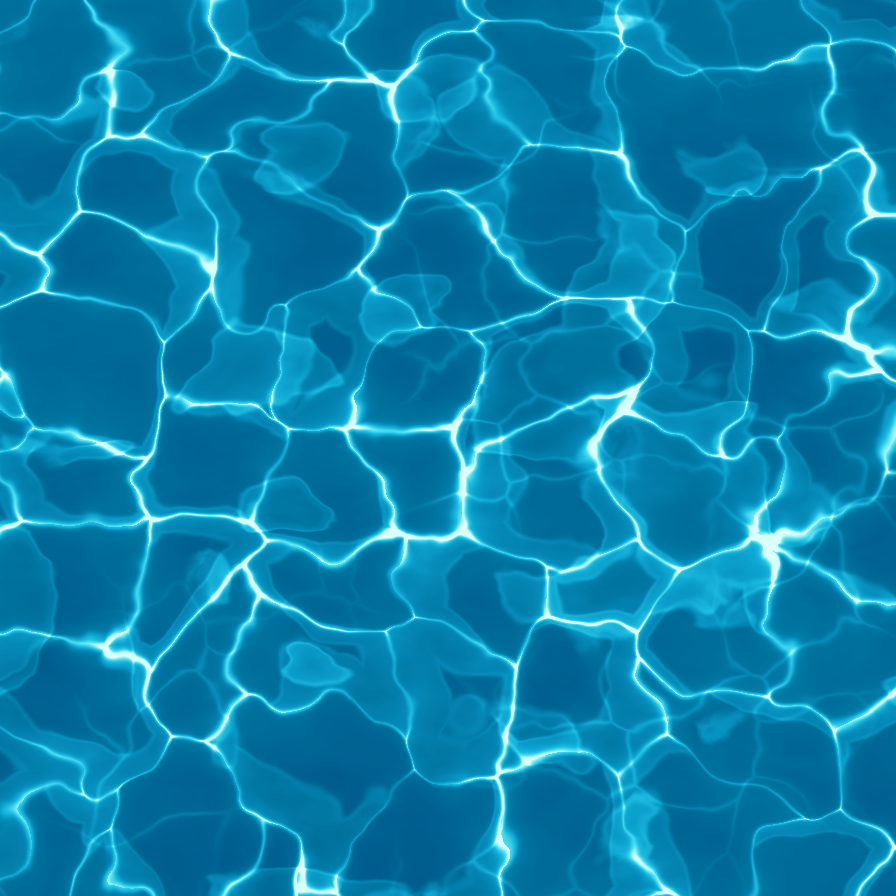
A Shadertoy shader for this texture:

```glsl
const float CELLS = 6.9;          // light cells across the canvas
const float TILT = 0.9;           // extra squeeze of rows toward the top
const float JITTER = 0.88;        // irregularity of the cells
const float CORE_WIDTH = 0.024;   // bright filament, in cells
const float HALO_WIDTH = 0.10;    // soft glow beside a filament
const float BASE_LIGHT = 0.22;    // level of unlit water on the ramp
const float SHEET_LIGHT = 1.05;   // folded sheets of light
const float BLOB_LIGHT = 1.1;     // isolated lenses of light

// Water colours from deep to glint
const vec3 WATER[8] = vec3[8](
    vec3(0.00, 0.29, 0.48), vec3(0.00, 0.37, 0.56),
    vec3(0.00, 0.45, 0.62), vec3(0.02, 0.53, 0.71),
    vec3(0.05, 0.64, 0.81), vec3(0.12, 0.74, 0.88),
    vec3(0.32, 0.88, 0.95), vec3(0.86, 1.00, 0.98));

vec2 hash2(vec2 p) {
    vec2 k = vec2(dot(p, vec2(127.1, 311.7)), dot(p, vec2(269.5, 183.3)));
    return fract(sin(k) * 43758.5453);
}

// Two independent channels of smooth value noise
vec2 noise2(vec2 p) {
    vec2 i = floor(p), f = fract(p);
    f = f * f * f * (f * (f * 6.0 - 15.0) + 10.0);
    vec2 low = mix(hash2(i), hash2(i + vec2(1, 0)), f.x);
    vec2 high = mix(hash2(i + vec2(0, 1)), hash2(i + vec2(1, 1)), f.x);
    return mix(low, high, f.y);
}

vec2 fbm2(vec2 p) {
    vec2 sum = vec2(0.0);
    float amp = 0.5;
    for (int i = 0; i < 4; i++) {
        sum += amp * noise2(p);
        p = mat2(1.6, 1.2, -1.2, 1.6) * p + 7.3;
        amp *= 0.5;
    }
    return sum / 0.9375;
}

// Ripples that bend the filaments
vec2 ripple(vec2 p) {
    return p + 0.60 * (noise2(p * 1.1 + 3.0) - 0.5)
             + 0.26 * (noise2(p * 2.7 + 11.0) - 0.5)
             + 0.06 * (noise2(p * 7.0 + 23.0) - 0.5);
}

// Nearest and second nearest cell border, then the cell id
vec4 cellBorders(vec2 p) {
    vec2 cell = floor(p), f = fract(p), nearest = vec2(0.0), id = vec2(0.0);
    float best = 8.0;
    for (int y = -1; y <= 1; y++)
    for (int x = -1; x <= 1; x++) {
        vec2 g = vec2(x, y);
        vec2 r = g + 0.5 + JITTER * (hash2(cell + g) - 0.5) - f;
        if (dot(r, r) < best) { best = dot(r, r); nearest = r; id = g; }
    }
    vec2 d = vec2(8.0);
    for (int y = -2; y <= 2; y++)
    for (int x = -2; x <= 2; x++) {
        vec2 g = id + vec2(x, y);
        if (x == 0 && y == 0) continue;
        vec2 r = g + 0.5 + JITTER * (hash2(cell + g) - 0.5) - f;
        float border = dot(0.5 * (nearest + r), normalize(r - nearest));
        if (border < d.x) d = vec2(border, d.x);
        else d.y = min(d.y, border);
    }
    return vec4(d, cell + id);
}

float ridge(float d, float width) {
    return exp(-d * d / (width * width));
}

// Main net: filaments, knots where they meet, one-sided sheets
float causticNet(vec2 p) {
    vec4 c = cellBorders(ripple(p));
    float power = smoothstep(0.15, 0.85, noise2(p * 1.3 + 31.0).x);
    float knot = exp(-c.y / 0.065);
    float core = ridge(c.x, CORE_WIDTH * (0.75 + 0.7 * power));
    float light = core * (1.4 + 1.5 * power + 2.2 * knot);
    light += (0.6 + 0.9 * power) * exp(-c.x / HALO_WIDTH) + 0.7 * knot;

    float fold = 0.75 * max(noise2(p * 1.2 + c.zw * 17.0).y - 0.47, 0.0);
    float open = smoothstep(0.0, 0.07, fold);
    float streaks = 0.6 + 0.8 * fbm2(p * vec2(3.0, 5.0)).x;
    light += SHEET_LIGHT * open * streaks * smoothstep(0.03, -0.03, c.x - fold);
    return light + 0.75 * open * ridge(c.x - fold, 0.026);
}

// Faint finer net, seen only in patches
float faintNet(vec2 p) {
    float patches = smoothstep(0.42, 0.75, noise2(p * 0.8 + 57.0).x);
    float d = cellBorders(ripple(p * 1.25 + 19.0)).x;
    return patches * (1.0 * ridge(d, 0.028) + 0.45 * exp(-d / 0.09));
}

// Curled lenses with a bright rim
float lenses(vec2 p) {
    vec2 q = ripple(p * vec2(1.25, 1.6) + 41.0);
    float n = noise2(q).x + 0.10 * (fbm2(q * 2.5).y - 0.5);
    float body = smoothstep(0.70, 0.76, n) * (1.0 - 0.5 * smoothstep(0.80, 0.92, n));
    return BLOB_LIGHT * body + 0.7 * ridge(n - 0.75, 0.025);
}

vec3 waterColor(float light) {
    float level = clamp(light + 1.0, 0.0, 7.0);
    vec3 color = WATER[0];
    for (int i = 1; i < 8; i++)
        color = mix(color, WATER[i], clamp(level - float(i - 1), 0.0, 1.0));
    return color;
}

void mainImage(out vec4 fragColor, in vec2 fragCoord) {
    vec2 uv = fragCoord / iResolution.y;
    vec2 p = CELLS * uv + vec2(0.0, TILT * uv.y * uv.y);
    float light = BASE_LIGHT + 0.35 * (uv.y - 0.5);
    light += 1.5 * (fbm2(p * 0.7 + 5.0).x - 0.5);
    light += 0.35 * (fbm2(ripple(p) * vec2(3.0, 6.0)).y - 0.5);
    light += causticNet(p) + faintNet(p) + lenses(p);
    fragColor = vec4(waterColor(light), 1.0);
}
```
